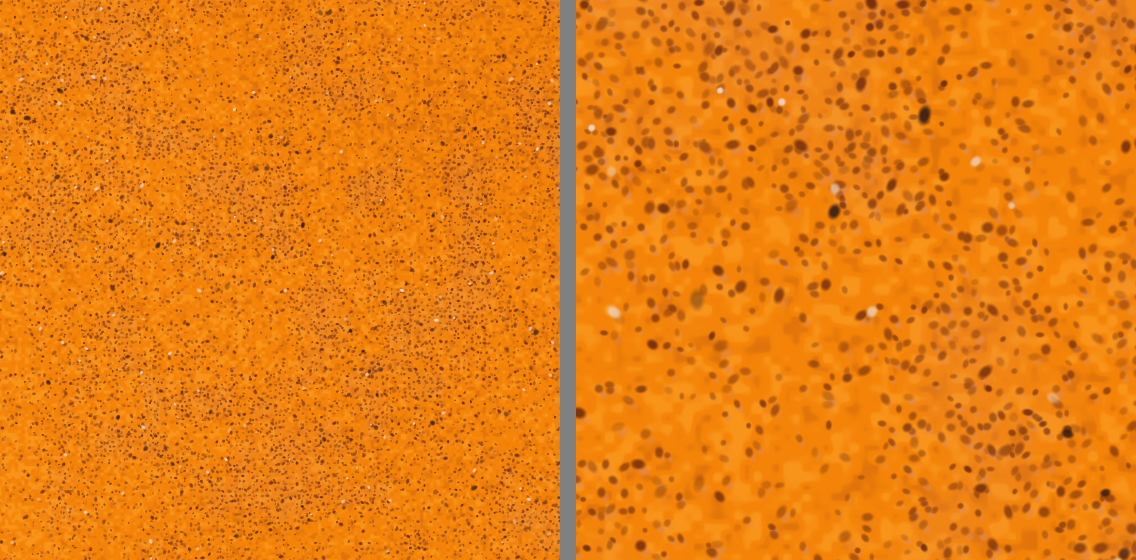
Left: the whole. Right: its middle third, enlarged.
A WebGL 2 fragment shader for this texture:

```glsl
#version 300 es
precision highp float;
// Orange enamel sheet peppered with tiny dark pits, pale rims and a few white chips.

uniform vec2 u_resolution;
out vec4 fragColor;

// Colours
const vec3 ENAMEL = vec3(0.955, 0.515, 0.030);
const vec3 SHADE  = vec3(0.870, 0.445, 0.040);
const vec3 LIGHT  = vec3(0.975, 0.580, 0.100);
const vec3 PIT    = vec3(0.440, 0.170, 0.050);
const vec3 HOLE   = vec3(0.200, 0.100, 0.090);
const vec3 RIM    = vec3(0.880, 0.540, 0.310);
const vec3 CHIP   = vec3(0.930, 0.840, 0.800);

// Scales, in cells across the canvas
const float FINE_CELLS   = 125.0;
const float MEDIUM_CELLS = 84.0;
const float HOLE_CELLS   = 36.0;
const float CHIP_CELLS   = 40.0;
const float GRAIN_SCALE  = 170.0;
const float CLUMP_SCALE  = 11.0;
const float CLOUD_SCALE  = 4.0;

// Direction from a pit to its lit rim
const vec2 RIM_SIDE = vec2(0.60, -0.80);

float hash(vec2 p) {
    return fract(sin(dot(p, vec2(127.1, 311.7))) * 43758.5453);
}

vec2 hash2(vec2 p) {
    return vec2(hash(p), hash(p + 57.3));
}

float noise(vec2 p) {
    vec2 cell = floor(p);
    vec2 f = fract(p);
    f = f * f * (3.0 - 2.0 * f);
    float low = mix(hash(cell), hash(cell + vec2(1.0, 0.0)), f.x);
    float high = mix(hash(cell + vec2(0.0, 1.0)), hash(cell + 1.0), f.x);
    return mix(low, high, f.y);
}

float clumps(vec2 uv) {
    return 0.6 * noise(uv * CLUMP_SCALE + 3.7) + 0.4 * noise(uv * CLUMP_SCALE * 2.3 + 19.1);
}

// Soft ellipse with its long axis along the given direction
float blob(vec2 p, vec2 axis, float radius, float stretch) {
    vec2 q = vec2(dot(p, axis) / stretch, dot(p, vec2(-axis.y, axis.x)));
    return 1.0 - smoothstep(0.45, 1.30, length(q) / radius);
}

// Scattered specks: x = pit body, y = lit rim beside it
vec2 scatter(vec2 uv, float cells, float chance, float radius, float seed) {
    vec2 p = uv * cells;
    vec2 home = floor(p);
    vec2 result = vec2(0.0);
    for (int y = -1; y <= 1; y++) {
        for (int x = -1; x <= 1; x++) {
            vec2 cell = home + vec2(x, y);
            vec2 id = cell + seed;
            vec2 center = cell + 0.1 + 0.8 * hash2(id);
            float crowd = mix(0.45, 1.55, smoothstep(0.25, 0.75, clumps(center / cells)));
            if (hash(id + 11.9) > chance * crowd) continue;

            float angle = 6.2832 * hash(id + 23.1);
            vec2 axis = vec2(cos(angle), sin(angle));
            float size = radius * mix(0.7, 1.3, hash(id + 31.7));
            float stretch = mix(1.0, 1.7, hash(id + 43.3));
            float depth = mix(0.35, 1.0, hash(id + 61.5));
            float shine = pow(hash(id + 77.7), 1.5);
            vec2 away = p - center;
            float body = depth * blob(away, axis, size, stretch);
            float rim = shine * blob(away - RIM_SIDE * size * 1.6, axis, size * 0.9, stretch);
            result = max(result, vec2(body, rim));
        }
    }
    return result;
}

void main() {
    vec2 uv = gl_FragCoord.xy / min(u_resolution.x, u_resolution.y);

    // Enamel with fine grain, broad clouds and a falloff to the right
    float grain = 0.65 * noise(uv * GRAIN_SCALE) + 0.35 * noise(uv * GRAIN_SCALE * 0.53 + 8.3);
    float cloud = noise(uv * CLOUD_SCALE + 5.1) - 0.5;
    float tone = grain + 0.16 * cloud + 0.12 * (0.5 - uv.x);
    vec3 color = mix(ENAMEL, SHADE, 0.9 * (1.0 - smoothstep(0.16, 0.44, tone)));
    color = mix(color, LIGHT, smoothstep(0.54, 0.82, tone));

    // Dusty bloom where the pits crowd together
    color = mix(color, RIM, 0.22 * smoothstep(0.52, 0.85, clumps(uv)));

    // Pits and their rims
    vec2 fine = scatter(uv, FINE_CELLS, 0.42, 0.27, 0.0);
    vec2 medium = scatter(uv, MEDIUM_CELLS, 0.24, 0.23, 210.0);
    color = mix(color, RIM, 0.75 * max(fine.y, medium.y));
    color = mix(color, PIT, max(0.68 * fine.x, 0.95 * medium.x));

    // Rare deep holes and white chips
    vec2 hole = scatter(uv, HOLE_CELLS, 0.08, 0.125, 430.0);
    vec2 chip = scatter(uv, CHIP_CELLS, 0.09, 0.105, 650.0);
    color = mix(color, HOLE, 0.95 * hole.x);
    color = mix(color, PIT, 0.6 * chip.y);
    color = mix(color, CHIP, chip.x);

    fragColor = vec4(color, 1.0);
}
```
